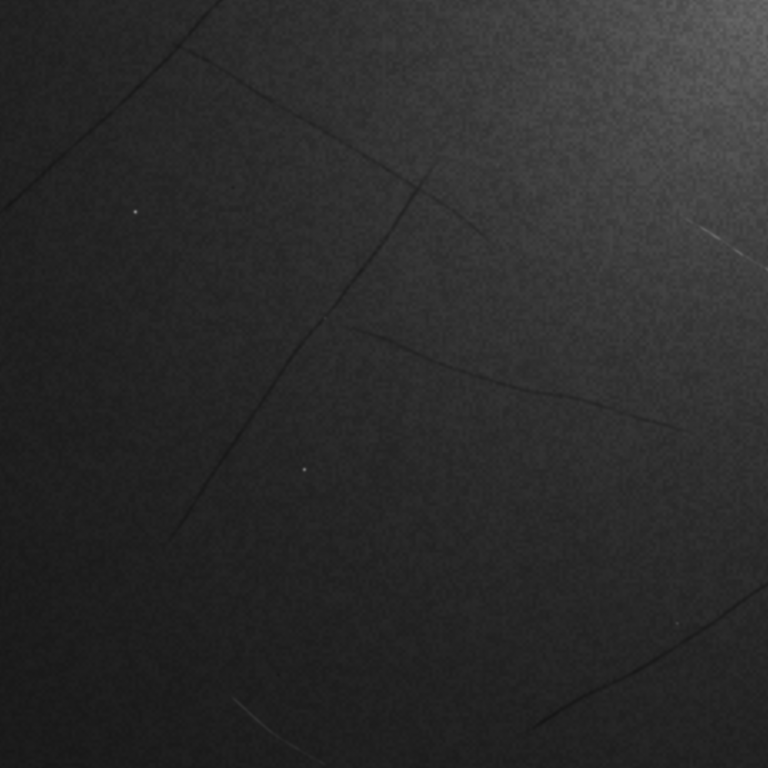
Write a WebGL 1 fragment shader that draws this texture.

```glsl
precision highp float;
// A worn, dark grey surface lit from its upper right corner.
// An exponential glow is broken up by soft grain; loops then lay
// wandering dark scratches, short light scuffs and tiny specks over it.

uniform vec2 u_resolution;

#define BASE_TONE 0.070
#define GLOW_TONE 0.313
#define GLOW_FALLOFF 1.645
#define GRAIN_SCALE 230.0
#define GRAIN_AMOUNT 0.20
#define SCRATCH_COUNT 5
#define SCRATCH_WIDTH 0.0030
#define SCRATCH_DEPTH 0.32
#define SCUFF_COUNT 2
#define SCUFF_GAIN 0.60
#define SPECK_COUNT 8
#define SPECK_RADIUS 0.0024

float hash(vec2 p) {
  vec3 q = fract(vec3(p.xyx) * 0.1031);
  q += dot(q, q.yzx + 33.33);
  return fract((q.x + q.y) * q.z);
}

float noise(vec2 p) {
  vec2 cell = floor(p);
  vec2 f = fract(p);
  f = f * f * (3.0 - 2.0 * f);
  float low = mix(hash(cell), hash(cell + vec2(1.0, 0.0)), f.x);
  float high = mix(hash(cell + vec2(0.0, 1.0)), hash(cell + vec2(1.0, 1.0)), f.x);
  return mix(low, high, f.y);
}

// Fine grain with a little coarser mottling, centred on zero
float grain(vec2 p) {
  float fine = noise(p * GRAIN_SCALE) - 0.5;
  float medium = noise(p * GRAIN_SCALE * 0.43 + 71.0) - 0.5;
  float coarse = noise(p * GRAIN_SCALE * 0.12 + 137.0) - 0.5;
  return fine + 0.45 * medium + 0.20 * coarse;
}

// Soft mask of a slightly wandering line that fades at both ends
float scratch(vec2 p, vec2 centre, float angle, float halfLength, float width, float seed) {
  vec2 direction = vec2(cos(angle), sin(angle));
  vec2 offset = p - centre;
  float along = dot(offset, direction);
  float across = dot(offset, vec2(-direction.y, direction.x));
  across += 0.25 * (hash(vec2(seed, 5.0)) - 0.5) * along * along;
  across += 0.012 * (noise(vec2(along * 11.0 + 40.0, seed * 7.0)) - 0.5);
  float ends = 1.0 - smoothstep(0.82, 1.0, abs(along) / halfLength);
  float wear = noise(vec2(along * 60.0 + 90.0, seed * 13.0));
  return ends * mix(0.65, 1.0, wear) * exp(-across * across / (width * width));
}

void main() {
  vec2 uv = gl_FragCoord.xy / u_resolution;

  // Lit ground
  float tone = BASE_TONE + GLOW_TONE * exp(-GLOW_FALLOFF * distance(uv, vec2(1.0)));
  float shade = tone * (1.0 + GRAIN_AMOUNT * grain(uv));

  // Long dark scratches: the first ones rise, the later, fainter ones fall
  for (int i = 0; i < SCRATCH_COUNT; i++) {
    float n = float(i);
    float falling = step(2.5, n);
    vec2 centre = fract(vec2(0.39, 0.54) + n * vec2(0.76, 0.32));
    float angle = mix(0.95 - 0.20 * n, 0.45 - 0.25 * n, falling);
    float halfLength = mix(0.27, 0.34, hash(vec2(n, 3.0))) * mix(1.0, 0.85, falling);
    float depth = SCRATCH_DEPTH * mix(1.0, 0.65, falling);
    shade *= 1.0 - depth * scratch(uv, centre, angle, halfLength, SCRATCH_WIDTH, n + 1.0);
  }

  // Short, broken light scuffs
  for (int i = 0; i < SCUFF_COUNT; i++) {
    float n = float(i);
    vec2 centre = fract(vec2(0.95, 0.68) + n * vec2(0.41, 0.365));
    float broken = smoothstep(0.25, 0.75, noise(uv * 75.0 + n * 19.0));
    float mask = scratch(uv, centre, -0.62, 0.08, SCRATCH_WIDTH * 0.75, n + 11.0);
    shade += SCUFF_GAIN * tone * mask * mix(0.3, 1.0, broken);
  }

  // Dust specks, mostly pale, a few dark
  for (int i = 0; i < SPECK_COUNT; i++) {
    float n = float(i);
    vec2 centre = vec2(hash(vec2(n, 17.0)), hash(vec2(n, 29.0)));
    float strength = hash(vec2(n, 43.0));
    float reach = distance(uv, centre) / SPECK_RADIUS;
    shade += (0.45 * strength * strength - 0.04) * exp(-reach * reach);
  }

  gl_FragColor = vec4(vec3(clamp(shade, 0.0, 1.0)), 1.0);
}
```
